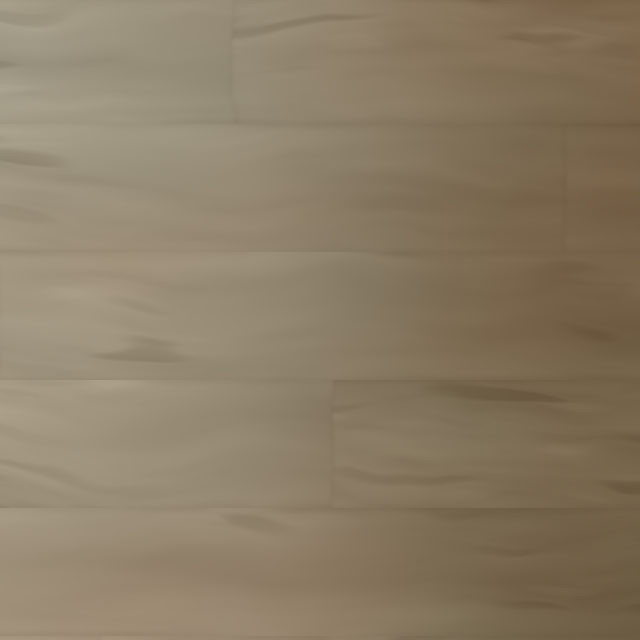
Reproduce this texture procedurally as a Shadertoy shader.

```glsl
#define LIGHT_OAK vec3(0.665, 0.622, 0.538)
#define MID_OAK vec3(0.562, 0.508, 0.422)
#define SHADED_OAK vec3(0.450, 0.377, 0.275)
#define PLANK_ROWS 5.0
#define SEAM_WIDTH 0.006
#define SEAM_DEPTH 0.032
#define GRAIN_WARP 0.026
#define BAND_CONTRAST 0.026
#define GRAIN_CONTRAST 0.024
#define STREAK_CONTRAST 0.060

vec3 hash3(vec2 cell) {
    vec3 h = fract(cell.xyx * vec3(0.1031, 0.1030, 0.0973));
    h += dot(h, h.yxz + 33.33);
    return fract((h.xxy + h.yzz) * h.zyx);
}

// Smooth cellular noise: signed soft blobs around jittered cell points
float cellNoise(vec2 p) {
    vec2 cell = floor(p);
    float sum = 0.0;
    for (int y = -1; y <= 1; y++) {
        for (int x = -1; x <= 1; x++) {
            vec2 neighbour = cell + vec2(x, y);
            vec3 h = hash3(neighbour + 71.0);
            vec2 d = neighbour + h.xy - p;
            float falloff = max(0.0, 1.0 - dot(d, d));
            sum += (2.0 * h.z - 1.0) * falloff * falloff;
        }
    }
    return sum;
}

// Room light fades from left to right, warmer towards the lower left
vec3 litOak(vec2 uv) {
    float shade = uv.x + 0.035 * sin(uv.y * 5.0 + 0.6) + 0.02 * cellNoise(uv * 3.0);
    vec3 color = mix(LIGHT_OAK, MID_OAK, smoothstep(-0.25, 0.75, shade) * 1.12);
    color = mix(color, SHADED_OAK, smoothstep(0.35, 1.02, shade));
    float warmth = mix(0.5 - uv.y, uv.y - 0.5, smoothstep(0.3, 0.9, uv.x));
    return color + warmth * vec3(0.024, -0.008, -0.016);
}

// Wavy grain: broad bands, finer fibres and patches of dark streaks
float woodGrain(vec2 uv, float plankSeed) {
    vec2 p = uv + vec2(plankSeed * 7.0, 0.0);
    p.y += GRAIN_WARP * cellNoise(p * vec2(4.5, 7.0));
    p.y += 0.005 * cellNoise(p * vec2(17.0, 22.0) + 9.0);

    float bands = cellNoise(p * vec2(2.2, 15.0) + 3.0);
    float fibres = cellNoise(p * vec2(6.0, 38.0) + 17.0)
                 + 0.45 * cellNoise(p * vec2(13.0, 85.0) + 29.0);
    float patches = smoothstep(-0.15, 0.6, cellNoise(p * vec2(3.0, 7.0) + 41.0));
    float streaks = smoothstep(0.2, 0.9, cellNoise(p * vec2(8.0, 56.0) + 53.0));
    float glints = smoothstep(0.3, 0.9, cellNoise(p * vec2(9.0, 48.0) + 67.0));

    return BAND_CONTRAST * bands
         + GRAIN_CONTRAST * fibres * mix(0.45, 1.0, patches)
         + STREAK_CONTRAST * patches * (0.5 * glints - streaks);
}

// Soft dark line at each plank edge, with a faint lighter lip below
float plankSeam(vec2 uv, float rowPosition) {
    float edge = floor(rowPosition + 0.5);
    float offset = (rowPosition - edge) / PLANK_ROWS;
    offset += 0.003 * cellNoise(vec2(uv.x * 14.0, edge * 3.0));
    float wear = 0.55 + 0.5 * cellNoise(vec2(uv.x * 5.0, edge * 5.0 + 0.5));
    float groove = exp(-pow(offset / SEAM_WIDTH, 2.0));
    float lip = exp(-pow((offset + 0.018) / 0.014, 2.0));
    return SEAM_DEPTH * clamp(wear, 0.1, 1.0) * (0.35 * lip - groove);
}

void mainImage(out vec4 fragColor, in vec2 fragCoord) {
    vec2 uv = fragCoord / iResolution.xy;
    float rowPosition = uv.y * PLANK_ROWS - 0.03;
    float row = floor(rowPosition);

    // Staggered butt joints, softly blending neighbouring planks
    float jointX = fract(0.26 + (4.0 - row) * 0.37) * 1.4;
    float jointDistance = uv.x - jointX + 0.004 * cellNoise(uv * 18.0);
    float side = smoothstep(-0.004, 0.004, jointDistance);
    float seed = hash3(vec2(row, 5.0)).x;
    float grain = mix(woodGrain(uv, seed), woodGrain(uv, seed + 1.3), side);
    float plankTone = 0.014 * (seed - 0.5) + 0.008 * (side - 0.5);
    float joint = -0.012 * exp(-pow(jointDistance / 0.005, 2.0));

    // Relief fades a little in the dim right side
    float relief = grain + plankTone + joint + plankSeam(uv, rowPosition);
    relief *= mix(1.0, 0.75, uv.x);

    // Faint warm and green blotches in the finish
    float tint = cellNoise(uv * vec2(5.0, 8.0) + 83.0);
    vec3 color = litOak(uv) + relief * vec3(1.0, 1.02, 1.0);
    color += 0.007 * tint * vec3(1.0, -0.2, -0.5);
    fragColor = vec4(clamp(color, 0.0, 1.0), 1.0);
}
```
